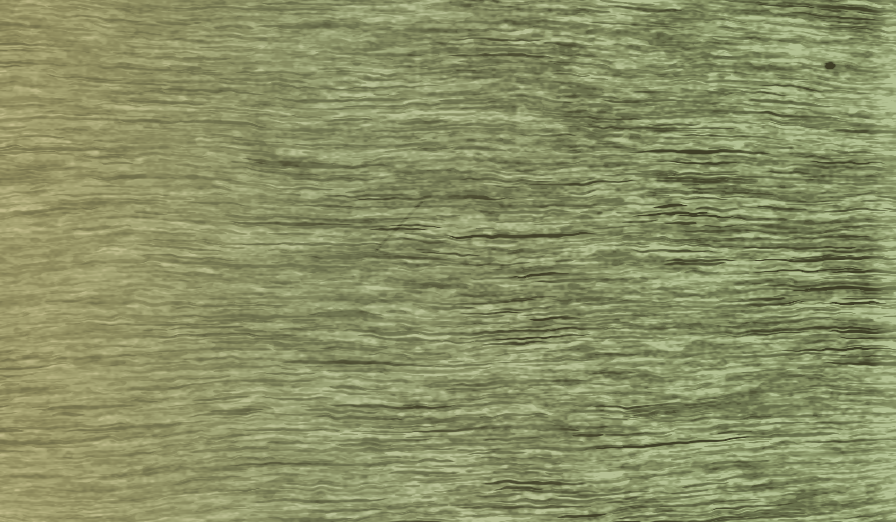
This texture is drawn by a WebGL 2 fragment shader. Its source:

```glsl
#version 300 es
precision highp float;
// Weathered green wood: level wavy fibres, thin dark cracks and ragged pale flakes.

uniform vec2 u_resolution;
out vec4 fragColor;

// Tone ramp, dark to light
const vec3 CRACK = vec3(0.25, 0.24, 0.15);
const vec3 SHADE = vec3(0.43, 0.45, 0.31);
const vec3 BODY  = vec3(0.53, 0.555, 0.385);
const vec3 PALE  = vec3(0.61, 0.645, 0.465);
const vec3 FLAKE = vec3(0.725, 0.755, 0.585);
const vec3 WARM_TINT = vec3(1.06, 0.985, 0.95);
const vec3 COOL_TINT = vec3(0.97, 1.0, 0.98);

const float BASE_TONE = 0.645;
const float CONTRAST_LEFT = 0.60;
const float CONTRAST_RIGHT = 1.35;
const float FAN = 0.05;        // spread of the fibres towards the right
const float FAN_AXIS = 0.55;   // height at which fibres stay level

float hash(vec2 p) {
    vec3 q = fract(vec3(p.xyx) * 0.1031);
    q += dot(q, q.yzx + 33.33);
    return fract((q.x + q.y) * q.z);
}

float noise(vec2 p) {
    vec2 cell = floor(p), f = fract(p);
    f = f * f * (3.0 - 2.0 * f);
    float low = mix(hash(cell), hash(cell + vec2(1, 0)), f.x);
    float high = mix(hash(cell + vec2(0, 1)), hash(cell + vec2(1, 1)), f.x);
    return mix(low, high, f.y) - 0.5;
}

// Bends the plane so that fibres run along x
vec2 fibreSpace(vec2 p) {
    float v = p.y + FAN * p.x * p.x * (p.y - FAN_AXIS);
    float swell = mix(0.011, 0.003, smoothstep(0.2, 1.1, p.x));
    v += swell * sin(5.5 * p.x + 4.0 * p.y + 1.0);
    v += 0.003 * sin(13.0 * p.x - 9.0 * p.y);
    v += 0.007 * noise(vec2(p.x * 9.0, p.y * 15.0));
    v += 0.005 * noise(vec2(p.x * 34.0, p.y * 50.0));
    return vec2(p.x, v);
}

// One tapered stroke per cell; size and halfWidth are in canvas heights
float strokes(vec2 p, vec2 size, float halfWidth, float seed) {
    float pixel = 1.0 / u_resolution.y;
    float row = floor(p.y / size.y);
    float cover = 0.0;
    for (int j = -1; j <= 1; j++) {
        float r = row + float(j);
        float along = p.x / size.x + 7.0 * hash(vec2(r, seed));
        for (int i = -1; i <= 1; i++) {
            vec2 id = vec2(floor(along) + float(i), r);
            vec2 key = id + seed * 17.0;
            vec2 centre = id + 0.1 + 0.8 * vec2(hash(key + 3.1), hash(key + 8.7));
            float reach = mix(0.25, 0.9, hash(key + 14.3));
            float dx = (along - centre.x) / reach;
            float dy = abs(p.y - centre.y * size.y);
            float taper = max(1.0 - dx * dx, 0.0);
            float w = halfWidth * taper * mix(0.5, 1.2, hash(key + 21.9));
            float line = 1.0 - smoothstep(w * 0.4, w + 0.7 * pixel, dy);
            float strength = mix(0.3, 1.0, hash(key + 29.5));
            cover = max(cover, line * strength * smoothstep(0.0, 0.3, taper));
        }
    }
    return cover;
}

float segment(vec2 p, vec2 a, vec2 b) {
    vec2 d = b - a;
    return length(p - a - d * clamp(dot(p - a, d) / dot(d, d), 0.0, 1.0));
}

vec3 ramp(float t) {
    vec3 c = mix(CRACK, SHADE, smoothstep(0.0, 0.28, t));
    c = mix(c, BODY, smoothstep(0.25, 0.52, t));
    c = mix(c, PALE, smoothstep(0.48, 0.74, t));
    return mix(c, FLAKE, smoothstep(0.70, 1.0, t));
}

void main() {
    vec2 p = gl_FragCoord.xy / u_resolution.y;
    float u = gl_FragCoord.x / u_resolution.x;
    vec2 f = fibreSpace(p);
    float age = smoothstep(0.05, 0.85, u);

    // Fine fibres, ragged peeled patches and faint stains
    float fibre = 0.20 * noise(f * vec2(11.0, 95.0) + 31.0);
    fibre += 0.30 * noise(f * vec2(38.0, 170.0) + 57.0);
    fibre += 0.30 * noise(p * vec2(130.0, 230.0) + 11.0);
    float peel = 0.6 * noise(f * vec2(6.0, 52.0)) + 0.5 * noise(f * vec2(18.0, 110.0) + 19.0);
    peel += 0.4 * noise(f * vec2(60.0, 150.0) + 43.0);
    fibre += 0.25 * (smoothstep(-0.07, 0.07, peel) - 0.5);
    float stain = 0.20 * noise(p * vec2(3.5, 9.0) + 5.0);
    float contrast = mix(CONTRAST_LEFT, CONTRAST_RIGHT, age);
    float tone = BASE_TONE - 0.08 * age + contrast * (fibre + stain);

    // Pale flakes, then cracks of three sizes
    vec2 ragged = f + 0.005 * noise(p * vec2(60.0, 90.0));
    float flakes = strokes(ragged, vec2(0.13, 0.020), 0.0045, 4.0);
    flakes = max(flakes, strokes(ragged, vec2(0.06, 0.015), 0.0032, 5.0));
    tone += 0.27 * flakes * mix(0.4, 1.0, age);
    vec2 split = f + vec2(0.0, 0.003 * noise(p * vec2(70.0, 90.0) + 23.0));
    float wide = strokes(split, vec2(0.20, 0.034), 0.0046, 1.0);
    float medium = strokes(split, vec2(0.12, 0.022), 0.0037, 2.0);
    float hair = strokes(split, vec2(0.06, 0.014), 0.0026, 3.0);
    float depth = mix(0.52, 1.1, age) * (0.9 + 0.8 * noise(p * vec2(6.0, 11.0) + 80.0));
    float crack = depth * max(wide, max(0.9 * medium, 0.65 * hair));
    tone = mix(max(tone, 0.24), 0.03, clamp(crack, 0.0, 1.0));

    // Faint diagonal scratch and small knot
    float scratch = segment(p + 0.012 * noise(p * 45.0), vec2(0.72, 0.52), vec2(0.81, 0.615));
    tone -= 0.14 * (1.0 - smoothstep(0.001, 0.005, scratch));
    float knot = length((p - vec2(1.59, 0.875)) * vec2(0.7, 1.0));
    tone -= 0.45 * (1.0 - smoothstep(0.004, 0.010, knot));

    // Worn bright right edge
    float worn = smoothstep(0.965, 0.995, u + 0.012 * noise(p * vec2(8.0, 30.0)));
    tone += 0.25 * worn;

    vec3 colour = ramp(tone);
    colour *= mix(WARM_TINT, vec3(1.0), smoothstep(0.0, 0.42, u));
    colour *= mix(vec3(1.0), COOL_TINT, smoothstep(0.5, 0.85, u));
    fragColor = vec4(colour, 1.0);
}
```
